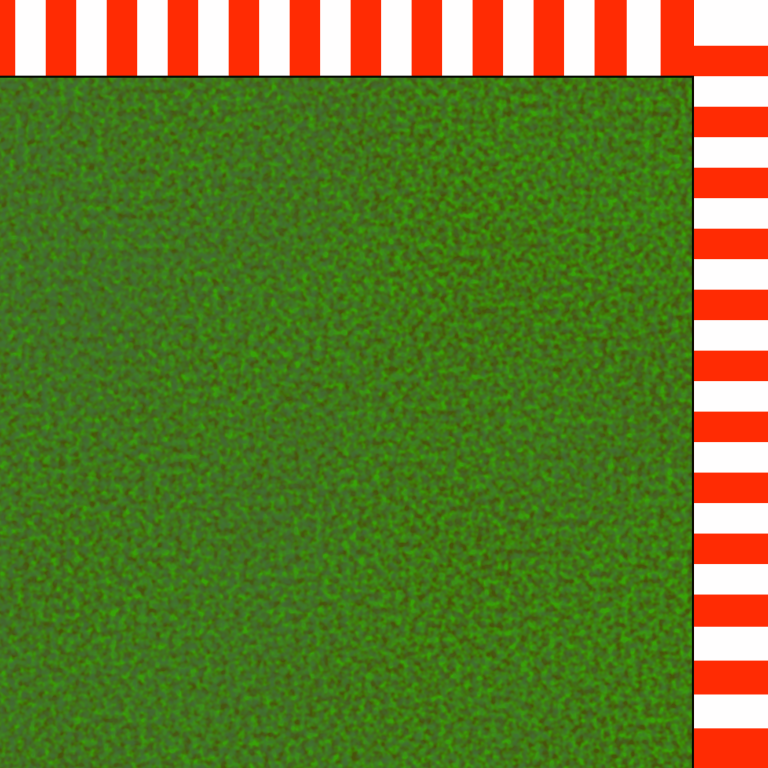
Reproduce this texture procedurally as a Shadertoy shader.

```glsl
#define FIELD_CORNER vec2(0.9036, 0.0985)
#define LINE_WIDTH 0.0027
#define STRIPE_PERIOD 0.0794
#define STRETCH_START 0.794
#define STRETCH 0.1
#define GRAIN_SCALE 105.0
#define GRAIN_CONTRAST 1.1
#define BLADE vec3(0.22, 0.64, 0.03)
#define SHADOW vec3(0.28, 0.33, 0.04)
#define HAZE vec3(0.26, 0.42, 0.22)
#define STRIPE_RED vec3(1.0, 0.17, 0.01)
#define STRIPE_WHITE vec3(1.0, 0.995, 0.995)

// Unit gradient at a lattice point
vec2 gradientAt(ivec2 cell) {
    uvec2 c = uvec2(cell + 4096);
    uint h = c.x * 1597334677u ^ c.y * 3812015801u;
    h = (h ^ (h >> 15)) * 2246822519u;
    h = (h ^ (h >> 13)) * 3266489917u;
    h ^= h >> 16;
    float angle = float(h & 65535u) * 6.28318 / 65536.0;
    return vec2(cos(angle), sin(angle));
}

float gradientNoise(vec2 p) {
    ivec2 i = ivec2(floor(p));
    vec2 f = fract(p);
    vec2 s = f * f * f * (f * (f * 6.0 - 15.0) + 10.0);
    float a = dot(gradientAt(i), f);
    float b = dot(gradientAt(i + ivec2(1, 0)), f - vec2(1, 0));
    float c = dot(gradientAt(i + ivec2(0, 1)), f - vec2(0, 1));
    float d = dot(gradientAt(i + ivec2(1, 1)), f - vec2(1, 1));
    return mix(mix(a, b, s.x), mix(c, d, s.x), s.y);
}

// Two rotated octaves, to hide the lattice
float grain(vec2 p) {
    mat2 turn = mat2(0.8, 0.6, -0.6, 0.8);
    return gradientNoise(p) + 0.55 * gradientNoise(turn * p * 1.7 + 31.7);
}

vec3 grass(vec2 p) {
    float patches = gradientNoise(p * 5.0 + 7.3);
    float light = 0.5 + GRAIN_CONTRAST * grain(p * GRAIN_SCALE) + 0.12 * patches;
    float haze = 0.45 - 0.25 * p.x + 0.2 * gradientNoise(p * 4.0 + 53.1)
               + 0.8 * grain(p * GRAIN_SCALE * 0.9 + 211.0);
    vec3 turf = mix(SHADOW, BLADE, clamp(light, 0.0, 1.0));
    return mix(turf, HAZE, clamp(haze, 0.0, 0.85));
}

// Stripes along the top and right rails, widening near the far end
vec3 rail(vec2 p, float pixel) {
    bool side = p.x > FIELD_CORNER.x;
    float along = side ? p.y : p.x;
    along -= STRETCH * max(along - STRETCH_START, 0.0);
    along = min(along, STRIPE_PERIOD * 12.2);
    float offset = abs(fract(along / STRIPE_PERIOD + 0.5) - 0.5) * STRIPE_PERIOD;
    float red = smoothstep(-pixel, pixel, STRIPE_PERIOD * 0.25 - offset);
    // The corner itself stays white
    if (side && along < STRIPE_PERIOD * 0.5) red = 0.0;
    return mix(STRIPE_WHITE, STRIPE_RED, red);
}

void mainImage(out vec4 fragColor, in vec2 fragCoord) {
    vec2 p = fragCoord / iResolution.xy;
    p.y = 1.0 - p.y;
    float pixel = 0.7 / iResolution.y;

    // Distance into the field from its top and right edges
    float inside = min(FIELD_CORNER.x - p.x, p.y - FIELD_CORNER.y);

    vec3 outline = vec3(0.02, 0.04, 0.01);
    vec3 field = mix(outline, grass(p), smoothstep(-pixel, pixel, inside - LINE_WIDTH));
    vec3 color = mix(rail(p, pixel), field, smoothstep(-pixel, pixel, inside));
    fragColor = vec4(color, 1.0);
}
```
